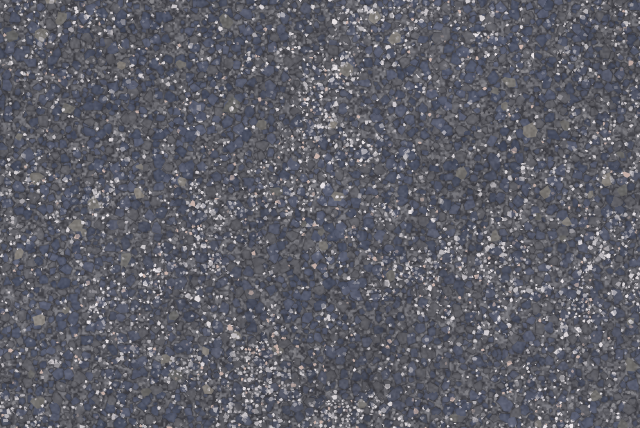
Write a WebGL 1 fragment shader that draws this texture.

```glsl
precision highp float;
// Worn asphalt: blue-grey angular stones bedded in gritty grey binder, with
// dark gaps, a few dull tan stones and drifts of pale specks. Every layer is
// a jittered grid of random convex chips, tinted and blended by value noise.

uniform vec2 u_resolution;

vec3 hash3(vec2 p) {
  vec3 q = fract(p.xyx * vec3(0.1031, 0.1030, 0.0973));
  q += dot(q, q.yxz + 33.33);
  return fract((q.xxy + q.yzz) * q.zyx);
}

float noise(vec2 p) {
  vec2 cell = floor(p), f = fract(p);
  f = f * f * (3.0 - 2.0 * f);
  float low = mix(hash3(cell).x, hash3(cell + vec2(1.0, 0.0)).x, f.x);
  float high = mix(hash3(cell + vec2(0.0, 1.0)).x, hash3(cell + 1.0).x, f.x);
  return mix(low, high, f.y);
}

// Depth inside a convex six-sided chip with uneven sides
float chipDepth(vec2 q, vec2 id, float radius) {
  float depth = 1.0;
  float turn = hash3(id + 41.0).x * 6.2832;
  for (int i = 0; i < 6; i++) {
    float side = float(i);
    vec3 h = hash3(id + vec2(17.0 * side + 5.0, 71.0));
    float angle = turn + side * 1.0472 + (h.x - 0.5) * 0.8;
    float reach = radius * mix(0.65, 1.2, h.y);
    depth = min(depth, reach - dot(q, vec2(cos(angle), sin(angle))));
  }
  return depth;
}

// x: depth in canvas units, yzw: random values of the chip
vec4 chips(vec2 p, float scale, float share) {
  vec2 cell = floor(p * scale), f = fract(p * scale);
  vec4 best = vec4(-1.0, 0.0, 0.0, 0.0);
  for (int y = -1; y <= 1; y++) {
    for (int x = -1; x <= 1; x++) {
      vec2 offset = vec2(float(x), float(y));
      vec2 id = cell + offset + scale * 7.0;
      vec3 h = hash3(id);
      if (h.z < share) {
        vec2 q = f - offset - 0.5 - 0.7 * (h.xy - 0.5);
        vec3 look = hash3(id + 133.0);
        float depth = chipDepth(q, id, mix(0.24, 0.5, look.x));
        if (depth > best.x) best = vec4(depth, look);
      }
    }
  }
  best.x /= scale;
  return best;
}

float cover(float depth) {
  return clamp(depth * u_resolution.y + 0.5, 0.0, 1.0);
}

void main() {
  vec2 p = gl_FragCoord.xy / u_resolution.y;
  vec2 warped = p + 0.003 * (vec2(noise(p * 75.0), noise(p * 75.0 + 50.0)) - 0.5);
  float wear = smoothstep(0.25, 0.75, 0.65 * noise(p * 2.6 + 9.0) + 0.35 * noise(p * 8.0));
  float fine = noise(p * 190.0 + 30.0);
  float coarse = noise(p * 85.0);

  // Gritty binder with crumbs of mixed brightness
  float grain = clamp(0.5 + 1.1 * (fine - 0.5) + 0.7 * (coarse - 0.5), 0.0, 1.0);
  vec3 color = mix(vec3(0.25, 0.25, 0.275), vec3(0.49, 0.49, 0.515), grain);
  vec4 crumb = chips(p, 105.0, 0.6);
  vec3 crumbColor = mix(vec3(0.29, 0.29, 0.32), vec3(0.59, 0.585, 0.60), crumb.z);
  color = mix(color, crumbColor, 0.8 * cover(crumb.x));

  // Blue-grey stones in two sizes, the smaller ones underneath
  float stoneCover = 0.0;
  for (int i = 0; i < 2; i++) {
    float large = float(i);
    vec4 stone = chips(warped + large * 3.7, mix(64.0, 37.0, large), mix(0.45, 0.8, large));
    float gap = smoothstep(-0.0045, 0.0, stone.x) * mix(0.3, 0.75, coarse);
    color = mix(color, vec3(0.215, 0.215, 0.235), gap);
    vec3 blue = mix(vec3(0.285, 0.31, 0.385), vec3(0.37, 0.39, 0.47), stone.z);
    vec3 stoneColor = mix(blue, vec3(0.39, 0.39, 0.415), step(0.72, stone.w));
    stoneColor += 0.07 * (fine - 0.5) + 0.05 * (coarse - 0.5);
    stoneColor += 0.03 * smoothstep(0.0, 0.006, stone.x) - 0.015;
    float body = cover(stone.x) * mix(0.68, 0.96, wear);
    color = mix(color, stoneColor, body);
    stoneCover = max(stoneCover, body);
  }

  // Rare tan-grey stones
  vec4 tan = chips(warped + 8.3, 30.0, 0.045);
  vec3 tanColor = mix(vec3(0.40, 0.40, 0.40), vec3(0.54, 0.52, 0.50), tan.z);
  color = mix(color, tanColor + 0.10 * (fine - 0.5), cover(tan.x));

  // Pale specks, drifted between the stones where the surface is less worn
  float clump = smoothstep(0.42, 0.8, 0.55 * noise(p * 22.0 + 4.0) + 0.45 * noise(p * 7.0 + 15.0));
  float drift = clump * mix(1.0, 0.45, wear);
  float bare = 1.0 - 0.7 * stoneCover;
  for (int i = 0; i < 2; i++) {
    float large = float(i);
    float share = mix(0.07 + 0.55 * drift, 0.03 + 0.16 * drift, large);
    vec4 speck = chips(p + 5.1, mix(118.0, 74.0, large), share);
    vec3 pale = mix(vec3(0.66, 0.65, 0.67), vec3(0.92, 0.90, 0.91), speck.z);
    pale = mix(pale, vec3(0.80, 0.71, 0.68), step(0.9, speck.w));
    color = mix(color, pale, cover(speck.x) * mix(bare, 1.0, 0.4 * large));
  }

  // Broad uneven tone
  color *= 0.97 + 0.10 * (noise(p * 3.5 + 21.0) - 0.5);
  gl_FragColor = vec4(color, 1.0);
}
```
